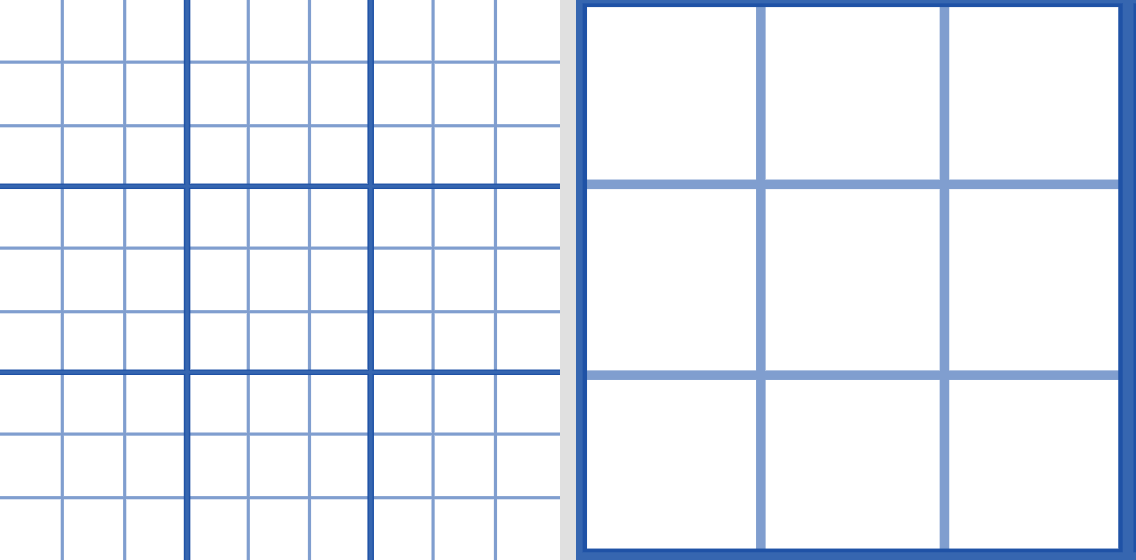
Left, the full canvas; right, a detail of the centre.
Give the GLSL for this pattern, as a WebGL 2 fragment shader.

```glsl
#version 300 es
precision highp float;

#define CELLS 9
#define CELLS_PER_BLOCK 3
#define GRID_CENTER vec2(0.498, 0.5013)
#define CELL_PITCH vec2(0.1093, 0.1107)
#define OUTER_STRETCH 0.0021
#define ROW_SHIFT vec2(-0.0026, 0.0003)
#define MINOR_WIDTH vec2(0.0057, 0.0057)
#define MAJOR_WIDTH vec2(0.0117, 0.0098)
#define CORE_SHARE 0.55

uniform vec2 u_resolution;
out vec4 fragColor;

const vec3 PAPER = vec3(1.0);
const vec3 MINOR_BLUE = vec3(0.50, 0.62, 0.81);
const vec3 MAJOR_RIM = vec3(0.12, 0.32, 0.65);
const vec3 MAJOR_CORE = vec3(0.21, 0.40, 0.69);

// Centre of the i-th vertical (x) and horizontal (y) line, slightly uneven.
vec2 linePosition(int i) {
    float t = float(i) - 0.5 * float(CELLS);
    vec2 position = GRID_CENTER + t * CELL_PITCH;
    float beyondBlock = max(abs(t) - 0.5 * float(CELLS_PER_BLOCK), 0.0);
    position.x += sign(t) * beyondBlock * OUTER_STRETCH;
    int phase = i % CELLS_PER_BLOCK;
    position.y += phase == 1 ? ROW_SHIFT.x : phase == 2 ? ROW_SHIFT.y : 0.0;
    return position;
}

// Antialiased coverage of a vertical and a horizontal band.
vec2 bandCoverage(vec2 dist, vec2 width, vec2 pixel) {
    return clamp((0.5 * width - dist) / pixel + 0.5, 0.0, 1.0);
}

float either(vec2 coverage) {
    return max(coverage.x, coverage.y);
}

void main() {
    vec2 uv = gl_FragCoord.xy / u_resolution;
    vec2 pixel = 1.0 / u_resolution;

    // Nearest distance to each kind of line, per axis
    vec2 minorDist = vec2(1.0);
    vec2 majorDist = vec2(1.0);
    for (int i = 1; i < CELLS; i++) {
        vec2 dist = abs(uv - linePosition(i));
        if (i % CELLS_PER_BLOCK == 0) majorDist = min(majorDist, dist);
        else minorDist = min(minorDist, dist);
    }

    // Pale fine lines under bold lines with darker rims
    float minor = either(bandCoverage(minorDist, MINOR_WIDTH, pixel));
    float major = either(bandCoverage(majorDist, MAJOR_WIDTH, pixel));
    float core = either(bandCoverage(majorDist, MAJOR_WIDTH * CORE_SHARE, pixel));

    vec3 color = mix(PAPER, MINOR_BLUE, minor);
    color = mix(color, MAJOR_RIM, major);
    color = mix(color, MAJOR_CORE, core);
    fragColor = vec4(color, 1.0);
}
```
